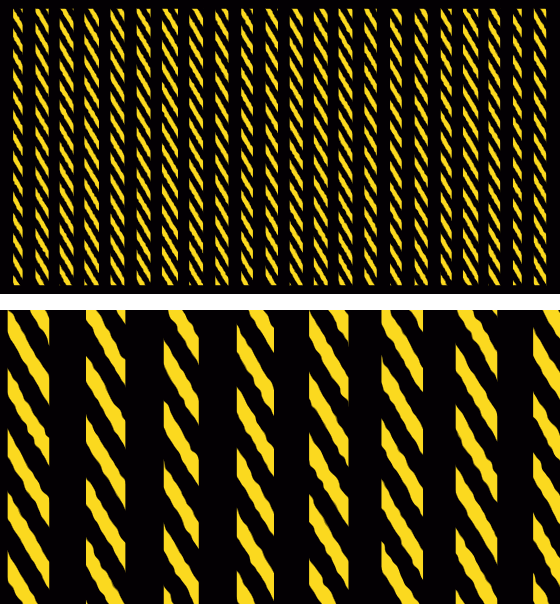
Top: the whole. Bottom: its middle third, enlarged.
A Shadertoy shader for this pattern:

```glsl
// Draws 22 upright hazard-tape strips of ragged yellow diagonals on black.

const vec2 CANVAS = vec2(768.0, 402.0);  // design units across and down
const int STRIPS = 22;
const float SPACING = 34.1;
const float PERIOD = 28.0;               // vertical repeat of the diagonals
const float BAND = 12.2;                 // vertical thickness of one diagonal
const float SLOPE = 1.7;
const float PI = 3.14159;
const vec3 BLACK = vec3(0.01, 0.0, 0.01);
const vec3 YELLOW = vec3(0.985, 0.85, 0.12);

// Strip widths in design units, left to right
const float WIDTHS[STRIPS] = float[STRIPS](
    13.0, 18.0, 19.0, 20.0, 19.0, 19.0, 22.0, 19.0, 18.0, 16.0, 17.0,
    18.0, 19.0, 19.0, 17.0, 16.0, 18.0, 15.0, 21.0, 16.0, 12.0, 17.0);

vec2 hashGradient(vec2 cell) {
    vec2 h = vec2(dot(cell, vec2(127.1, 311.7)), dot(cell, vec2(269.5, 183.3)));
    return fract(sin(h) * 43758.5) * 2.0 - 1.0;
}

float gradientNoise(vec2 p) {
    vec2 i = floor(p), f = fract(p);
    vec2 u = f * f * (3.0 - 2.0 * f);
    vec2 e = vec2(0.0, 1.0);
    float a = dot(hashGradient(i), f);
    float b = dot(hashGradient(i + e.yx), f - e.yx);
    float c = dot(hashGradient(i + e.xy), f - e.xy);
    float d = dot(hashGradient(i + e.yy), f - e.yy);
    return mix(mix(a, b, u.x), mix(c, d, u.x), u.y);
}

float coverage(float dist, float pixel) {
    return clamp(0.5 - dist / pixel, 0.0, 1.0);
}

// Nearly even spacing with a slow sideways drift
float stripCenter(float index) {
    float t = index * PI / 21.0;
    float drift = 7.0 * sin(t) - 2.5 * sin(2.0 * t) - 2.2 * sin(4.0 * t);
    return 24.5 + SPACING * index + drift;
}

float boxDistance(vec2 p, vec2 halfSize) {
    vec2 q = abs(p) - halfSize;
    return max(q.x, q.y);
}

// Distance to repeated diagonals falling to the right
float diagonalDistance(vec2 p, float phase) {
    float v = p.y - SLOPE * p.x - phase - 0.5 * BAND;
    float fromAxis = abs(mod(v + 0.5 * PERIOD, PERIOD) - 0.5 * PERIOD);
    return (fromAxis - 0.5 * BAND) / length(vec2(1.0, SLOPE));
}

void mainImage(out vec4 fragColor, in vec2 fragCoord) {
    vec2 p = fragCoord / iResolution.xy * CANVAS;
    p.y = CANVAS.y - p.y;                // measure downward from the top
    float pixel = CANVAS.x / iResolution.x;

    // Ragged paint edges
    float ragged = 1.5 * gradientNoise(p * 0.23);

    float paint = 0.0;
    for (int i = 0; i < STRIPS; i++) {
        float index = float(i);
        float width = WIDTHS[i];
        vec2 local = p - vec2(stripCenter(index), 201.0);
        float strip = boxDistance(local, vec2(0.5 * width, 189.0));
        vec2 fromLeft = vec2(local.x + 0.5 * width, p.y);
        float phase = 20.7 - 6.6 * (index - 7.0);
        float stripe = diagonalDistance(fromLeft, phase) + ragged;
        paint = max(paint, coverage(strip, pixel) * coverage(stripe, 1.3 * pixel));
    }

    fragColor = vec4(mix(BLACK, YELLOW, paint), 1.0);
}
```
